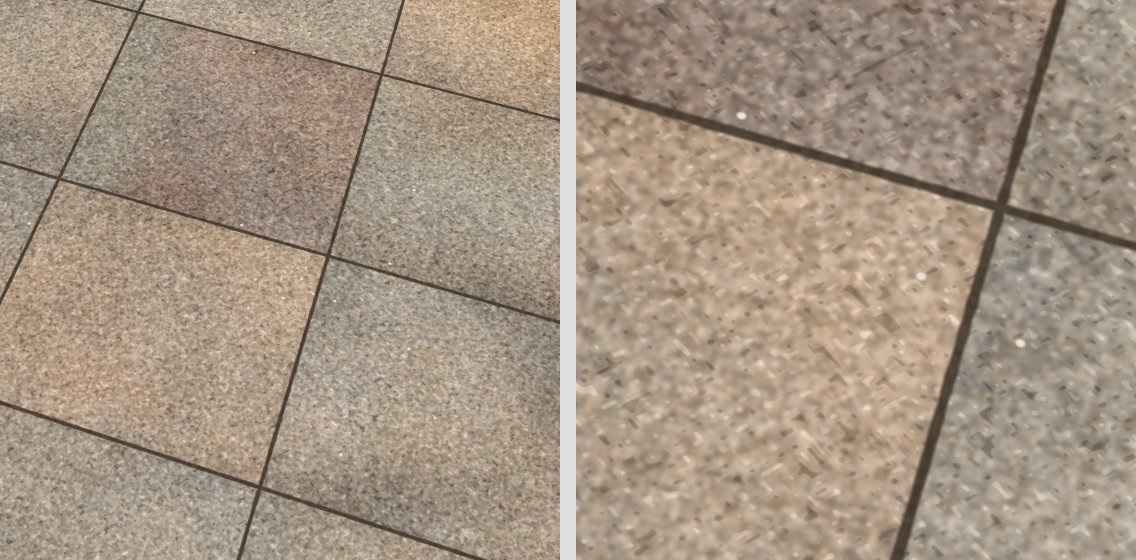
Left: the whole. Right: its middle third, enlarged.
A three.js fragment shader for this texture:

```glsl
varying vec2 vUv;

float hash(vec2 p) {
  vec3 q = fract(p.xyx * 0.1031);
  q += dot(q, q.yzx + 33.33);
  return fract((q.x + q.y) * q.z);
}

float noise(vec2 p) {
  vec2 i = floor(p), f = fract(p);
  f = f * f * (3.0 - 2.0 * f);
  return mix(mix(hash(i), hash(i + vec2(1.0, 0.0)), f.x),
             mix(hash(i + vec2(0.0, 1.0)), hash(i + 1.0), f.x), f.y);
}

float fbm(vec2 p) {
  float sum = 0.0, amp = 0.5;
  for (int i = 0; i < 4; i++) {
    sum += amp * noise(p);
    p = mat2(1.6, 1.2, -1.2, 1.6) * p + 17.3;
    amp *= 0.5;
  }
  return sum / 0.9375;
}

// Perspective from canvas to paving, one unit per slab
vec2 toPaving(vec2 uv) {
  vec2 p = uv - vec2(0.586, 0.543);
  float depth = 1.0 - 0.0065 * p.x - 0.333 * p.y;
  return vec2(1.836 * (p.x - 0.295 * p.y), 2.538 * (p.y + 0.287 * p.x)) / depth;
}

float isSlab(vec2 id, vec2 which) {
  return 1.0 - step(0.5, distance(id, which));
}

float blot(vec2 p, vec2 center, vec2 size) {
  vec2 d = (p - center) / size;
  return exp(-dot(d, d));
}

void main() {
  vec2 pave = toPaving(vUv);
  vec2 id = floor(pave);
  vec2 local = fract(pave);
  vec2 edge = 0.5 - abs(local - 0.5);

  // Slab tone: cool grey beige, tan or reddish brown
  vec3 color = vec3(0.655, 0.605, 0.541);
  float tan1 = isSlab(id, vec2(-1.0, -1.0)) + isSlab(id, vec2(0.0, 1.0));
  float reddish = isSlab(id, vec2(-1.0, 0.0));
  color = mix(color, vec3(0.685, 0.603, 0.517), tan1);
  color = mix(color, vec3(0.620, 0.545, 0.488), reddish);
  color += 0.035 * (hash(id + 41.0) - 0.5);

  // Cloudy weathering, differing from slab to slab
  vec2 cloudAt = pave * 2.6 + id * 7.3 + 30.0;
  float cloud = fbm(cloudAt) - 0.5;
  color += cloud * vec3(0.17, 0.16, 0.15);
  color += (fbm(cloudAt * 0.8 + 60.0) - 0.5) * vec3(0.07, 0.0, -0.06);

  // Grime near the joints and on the damp corners
  float grime = 0.45 * exp(-min(edge.x, edge.y) * 12.0) * smoothstep(0.3, 0.7, fbm(pave * 3.0 + 9.0));
  vec2 p = vUv + 0.06 * (vec2(fbm(pave * 4.0), fbm(pave * 4.0 + 50.0)) - 0.5);
  grime += 0.9 * blot(p, vec2(0.0, 0.77), vec2(0.12, 0.06));
  grime += 0.9 * blot(p, vec2(1.0, 0.31), vec2(0.09, 0.12));
  grime += 0.7 * blot(p, vec2(0.78, 0.11), vec2(0.22, 0.06));
  grime += 0.6 * blot(p, vec2(0.95, 0.47), vec2(0.12, 0.05));
  grime += 0.6 * blot(p, vec2(0.28, 0.64), vec2(0.20, 0.06));
  grime += 0.5 * blot(p, vec2(0.62, 0.56), vec2(0.05, 0.07));
  color -= min(grime, 1.0) * vec3(0.125, 0.120, 0.105);

  // Pale, rusty and greenish patches
  color += blot(p, vec2(0.84, 0.68), vec2(0.14, 0.08)) * vec3(0.045, 0.045, 0.035);
  color += blot(p, vec2(0.97, 0.96), vec2(0.17, 0.12)) * vec3(0.065, 0.030, -0.010);
  color += blot(p, vec2(0.19, 0.31), vec2(0.14, 0.06)) * vec3(0.035, 0.000, -0.015);
  float leftBand = reddish * (1.0 - smoothstep(0.08, 0.30, local.x + 0.3 * cloud));
  color = mix(color, vec3(0.605, 0.580, 0.520), 0.8 * leftBand);

  // Stone aggregate: coarse and fine grains, pits and chips
  vec2 turned = mat2(0.8, 0.6, -0.6, 0.8) * pave;
  float coarse = noise(turned * vec2(76.0, 70.0) + 200.0);
  float fine = noise(pave * vec2(132.0, 108.0) + 400.0);
  float speck = noise(turned * 96.0 + 700.0);
  color += (coarse - 0.5) * vec3(0.15, 0.145, 0.135);
  color += (fine - 0.5) * vec3(0.16, 0.155, 0.15);
  color -= 0.13 * smoothstep(0.74, 0.95, speck);
  color += 0.11 * smoothstep(0.26, 0.06, speck);
  color += (noise(pave * 60.0 + 900.0) - 0.5) * vec3(0.03, 0.0, -0.03);

  // Rare white flecks
  vec2 fleckCell = pave * 55.0;
  float fleck = step(0.9992, hash(floor(fleckCell) + 300.0));
  fleck *= 1.0 - smoothstep(0.15, 0.45, length(fract(fleckCell) - 0.5));
  color = mix(color, vec3(0.92, 0.90, 0.85), fleck);

  // Dark open joints with slightly ragged sides
  vec2 ragged = edge + 0.002 * (noise(pave * 45.0 + 80.0) - 0.5);
  vec2 joint = 1.0 - smoothstep(vec2(0.003, 0.0035), vec2(0.009, 0.011), ragged);
  vec3 jointColor = vec3(0.28, 0.235, 0.19) + 0.06 * (fine - 0.5);
  color = mix(color, jointColor, 0.95 * max(joint.x, joint.y));

  gl_FragColor = vec4(clamp(color, 0.0, 1.0), 1.0);
}
```
